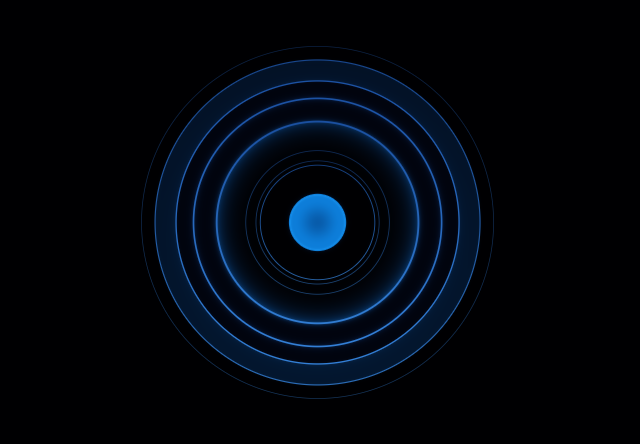
Write a WebGL 2 fragment shader that draws this background.

```glsl
#version 300 es
precision highp float;
// Concentric glowing blue rings around a luminous disc on black.
uniform vec2 u_resolution;
out vec4 outColor;

// Pixel coverage of a line, also correct when thinner than a pixel.
float lineCoverage(float dist, float halfWidth, float pixel) {
    return clamp(halfWidth + 0.5 * pixel - abs(dist), 0.0, min(2.0 * halfWidth, pixel)) / pixel;
}

// One inside the radius, zero outside, with a one pixel edge.
float discCoverage(float r, float radius, float pixel) {
    return clamp(0.5 + (radius - r) / pixel, 0.0, 1.0);
}

// Soft light that fades away from a ring.
float glow(float dist, float spread) {
    return exp(-abs(dist) / spread);
}

void main() {
    float pixel = 1.0 / u_resolution.y;
    vec2 p = (gl_FragCoord.xy - 0.5 * u_resolution) * pixel - vec2(-0.0055, -0.001);
    float r = length(p);
    vec2 dir = p / max(r, 0.0001);

    // Light comes from below; the upper rims lean towards indigo.
    float lit = 0.5 - 0.5 * dir.y;
    vec3 rimColor = mix(vec3(0.11, 0.32, 0.64), vec3(0.20, 0.50, 0.84), lit);

    vec3 color = vec3(0.0, 0.0, 0.008);

    // Wide translucent outer band, brightest along its inner rim.
    float band = discCoverage(r, 0.366, pixel) - discCoverage(r, 0.3185, pixel);
    vec3 bandColor = mix(vec3(0.012, 0.075, 0.155), vec3(0.012, 0.095, 0.19), lit);
    color += band * bandColor * (0.9 + 0.25 * glow(r - 0.3185, 0.012));

    // Dark navy gaps between the main rings.
    float gap = discCoverage(r, 0.3185, pixel) - discCoverage(r, 0.2272, pixel);
    color += gap * vec3(0.004, 0.014, 0.045);
    color += gap * vec3(0.01, 0.07, 0.15) * glow(r - 0.2794, 0.006);

    // Halo spilling inwards from the brightest ring.
    float inside = discCoverage(r, 0.2272, pixel);
    float halo = inside * glow(r - 0.2272, 0.018) + (1.0 - inside) * glow(r - 0.2272, 0.005);
    color += halo * vec3(0.02, 0.17, 0.32) * (0.85 + 0.2 * lit);
    color += inside * smoothstep(0.14, 0.22, r) * vec3(0.003, 0.012, 0.03);

    // Rings: radius, half width, brightness, glow strength.
    vec4 rings[8] = vec4[8](
        vec4(0.3965, 0.0008, 0.42, 0.00), vec4(0.3660, 0.0013, 0.82, 0.05),
        vec4(0.3187, 0.0015, 1.00, 0.10), vec4(0.2794, 0.0018, 1.00, 0.14),
        vec4(0.2272, 0.0020, 0.95, 0.18), vec4(0.1617, 0.0009, 0.50, 0.02),
        vec4(0.1387, 0.0009, 0.52, 0.03), vec4(0.1290, 0.0010, 0.78, 0.03));
    for (int i = 0; i < 8; i++) {
        vec4 ring = rings[i];
        float dist = r - ring.x;
        color += rimColor * ring.w * glow(dist, 0.0025);
        color = mix(color, rimColor, ring.z * lineCoverage(dist, ring.y, pixel));
    }

    // Central disc with a deeper core and a bright rim.
    float radius = 0.0645;
    vec3 discColor = mix(vec3(0.03, 0.36, 0.67), vec3(0.05, 0.49, 0.85), smoothstep(0.0, 0.052, r));
    discColor += vec3(0.03, 0.06, 0.06) * glow(r - 0.061, 0.002);
    color += vec3(0.0, 0.05, 0.12) * glow(max(r - radius, 0.0), 0.003) * step(radius, r);
    color = mix(color, discColor, discCoverage(r, radius, pixel));

    outColor = vec4(color, 1.0);
}
```
